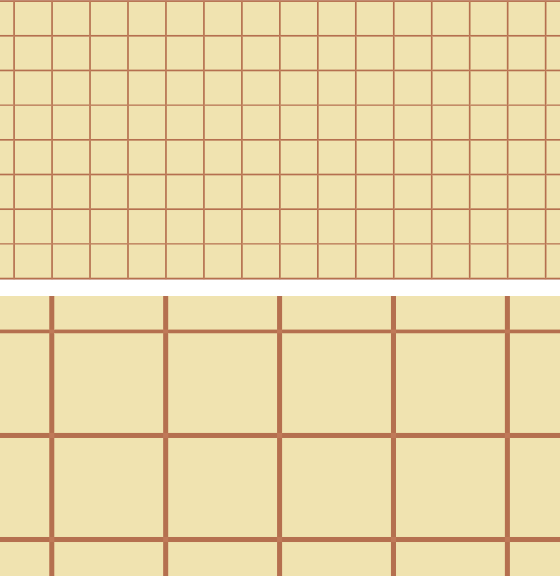
Top, the full canvas; bottom, a detail of the centre.
A WebGL 1 fragment shader for this pattern:

```glsl
precision highp float;

uniform vec2 u_resolution;

// Distance to the nearest line of an evenly spaced set
float lineDistance(float x, float start, float period) {
    return abs(fract((x - start) / period + 0.5) - 0.5) * period;
}

// Antialiased coverage of a line of the given width
float lineCoverage(float dist, float width, float pixel) {
    return clamp((0.5 * width - dist) / pixel + 0.5, 0.0, 1.0);
}

void main() {
    vec2 p = gl_FragCoord.xy / u_resolution.y;
    float pixel = 1.0 / u_resolution.y;

    vec3 paper = vec3(0.94, 0.89, 0.69);
    vec3 margin = vec3(0.90, 0.84, 0.82);
    vec3 ink = vec3(0.71, 0.44, 0.31);
    vec3 crossing = vec3(0.78, 0.50, 0.37);

    // Nearly square cells: 14.75 across, 8 down
    vec2 start = vec2(0.0503, 0.0052);
    vec2 period = vec2(0.1356, 0.12386);

    // Every fourth row line is a little thinner
    float row = floor((p.y - start.y) / period.y + 0.5);
    float thinRow = 1.0 - step(0.5, abs(mod(row, 4.0) - 1.0));
    float rowWidth = mix(0.0060, 0.0044, thinRow);

    float column = lineCoverage(lineDistance(p.x, start.x, period.x), 0.0060, pixel);
    float rule = lineCoverage(lineDistance(p.y, start.y, period.y), rowWidth, pixel);

    // Pale margin beyond the first and last row lines
    float outside = abs(p.y - start.y - 4.0 * period.y) - 4.0 * period.y;
    float marginMask = clamp(outside / pixel + 0.5, 0.0, 1.0);
    vec3 color = mix(paper, margin, marginMask);

    // Grid lines, slightly lighter where they cross
    color = mix(color, ink, max(column * (1.0 - marginMask), rule));
    color = mix(color, crossing, column * rule * 0.6);

    gl_FragColor = vec4(color, 1.0);
}
```
